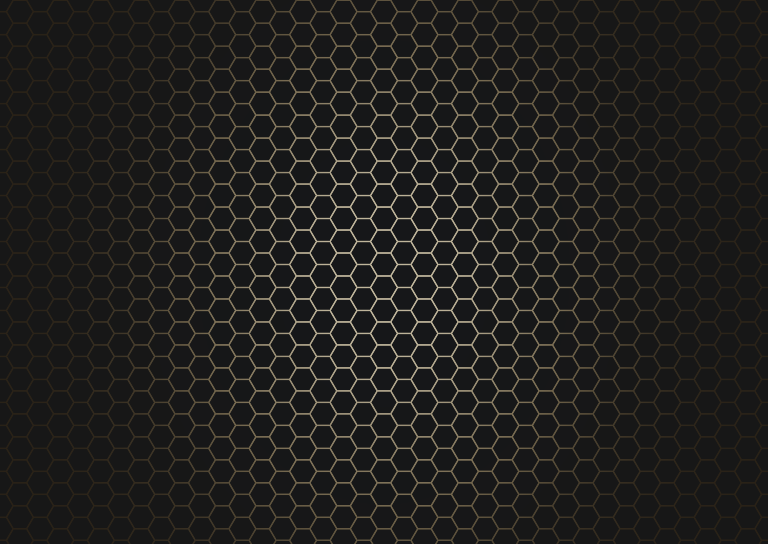
Reproduce this pattern procedurally as a WebGL 1 fragment shader.

```glsl
precision highp float;

uniform vec2 u_resolution;

// Distance to the border of a flat-topped hexagon of unit height
float hexBorder(vec2 p) {
    p = abs(p);
    return 0.5 - max(p.y, dot(p, vec2(0.866, 0.5)));
}

// Two interleaved rectangular grids of cells make the honeycomb
float honeycomb(vec2 p) {
    vec2 period = vec2(1.732, 1.0);
    vec2 even = mod(p + 0.5 * period, period) - 0.5 * period;
    vec2 odd = mod(p, period) - 0.5 * period;
    return max(hexBorder(even), hexBorder(odd));
}

void main() {
    vec2 p = (gl_FragCoord.xy - 0.5 * u_resolution) / u_resolution.y;

    // Wire mesh, slightly stretched sideways
    vec2 cell = (p - vec2(0.0, 0.0138)) * vec2(23.29, 23.67);
    float pixel = 23.67 / u_resolution.y;
    float wire = 1.0 - smoothstep(-0.5, 0.5, (honeycomb(cell) - 0.034) / pixel);

    // Oval light that fades from ivory through bronze to dark brown
    float radius = length(p * vec2(1.0, 0.8));
    float glow = exp(-radius * radius * 7.0);
    vec3 brown = vec3(0.16, 0.13, 0.09);
    vec3 bronze = vec3(0.45, 0.40, 0.30);
    vec3 ivory = vec3(0.75, 0.71, 0.61);
    vec3 metal = mix(brown, bronze, smoothstep(0.0, 0.5, glow));
    metal = mix(metal, ivory, smoothstep(0.35, 1.0, glow));

    // Near-black panel, cooler toward the middle
    vec3 panel = mix(vec3(0.090, 0.092, 0.090), vec3(0.086, 0.092, 0.098), glow);

    gl_FragColor = vec4(mix(panel, metal, wire), 1.0);
}
```
